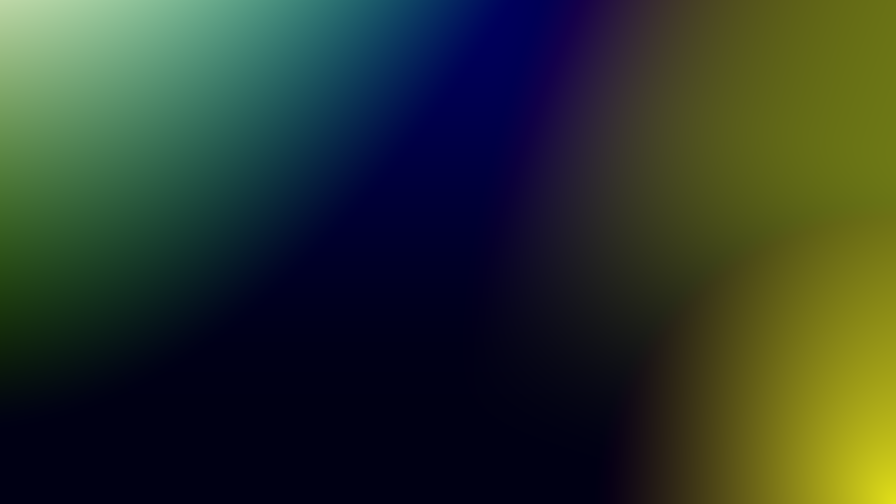
This background is drawn by a WebGL 1 fragment shader. Its source:

```glsl
precision highp float;
// Soft aurora backdrop: pale green light, deep blue band, olive haze and a yellow corner glow.

uniform vec2 u_resolution;

// The composition spans FRAME, measured in canvas heights.
const vec2 FRAME = vec2(1.7778, 1.0);
const vec3 NIGHT = vec3(0.0, 0.0, 0.08);

// Green light, above a parabolic edge: constant, linear and square terms
const vec3 GREEN_EDGE = vec3(0.14, 0.10, 0.72);
const float GREEN_GAIN = 1.05;
const float GREEN_TOE = 0.06;
const float GREEN_BLUE = 0.40;
const float MOSS_DEPTH = 0.66;
const float MOSS_FALLOFF = 5.0;

// Blue band
const float BLUE_GAIN = 0.29;
const float BLUE_CENTER = 0.95;
const float BLUE_WIDTH = 0.35;
const vec2 BLUE_RISE = vec2(0.20, 1.05);

// Olive haze
const vec2 OLIVE_GAIN = vec2(0.48, 0.54);
const vec2 OLIVE_EDGE = vec2(0.88, 0.19);
const float OLIVE_SPREAD = 0.35;
const float OLIVE_GREEN_LAG = 0.08;
const float OLIVE_TOE = 0.02;
const vec2 OLIVE_RISE = vec2(0.05, 0.85);
const float OLIVE_TILT = 0.25;
const float OLIVE_PIVOT = 1.2;

// Yellow glow; red reaches slightly farther than green
const vec2 GLOW_CENTER = vec2(1.7778, 0.0);
const vec2 GLOW_GAIN = vec2(0.87, 0.86);
const vec2 GLOW_RADIUS = vec2(0.60, 0.57);
const float GLOW_POWER = 1.15;

// Positive ramp that leaves zero gently.
float softRamp(float x, float toe) {
  x = max(x, 0.0);
  return x * x / (x + toe);
}

vec3 greenLight(vec2 p) {
  float edge = dot(GREEN_EDGE, vec3(1.0, p.x, p.x * p.x));
  float green = GREEN_GAIN * softRamp(p.y - edge, GREEN_TOE);
  float warmth = max(0.34 + 0.64 * green - 0.36 * p.x, 0.0);
  // Moss tint absorbs blue down the left side.
  float moss = MOSS_DEPTH * (1.0 - p.y) * exp(-MOSS_FALLOFF * p.x);
  return green * vec3(warmth, 1.0, GREEN_BLUE * green - moss);
}

vec3 blueBand(vec2 p) {
  float offset = max(p.x - BLUE_CENTER, 0.0) / BLUE_WIDTH;
  float rise = smoothstep(BLUE_RISE.x, BLUE_RISE.y, p.y);
  return vec3(0.0, 0.0, BLUE_GAIN * rise * exp(-offset * offset));
}

vec3 oliveHaze(vec2 p) {
  float inside = p.x - OLIVE_EDGE.x - OLIVE_EDGE.y * p.y * p.y;
  vec2 depth = vec2(softRamp(inside, OLIVE_TOE),
                    softRamp(inside - OLIVE_GREEN_LAG * p.y, OLIVE_TOE));
  float height = p.y + OLIVE_TILT * (p.x - OLIVE_PIVOT);
  float fade = smoothstep(OLIVE_RISE.x, OLIVE_RISE.y, height);
  return vec3(OLIVE_GAIN * (1.0 - exp(-depth / OLIVE_SPREAD)) * fade, 0.0);
}

vec3 yellowGlow(vec2 p) {
  vec2 falloff = max(1.0 - distance(p, GLOW_CENTER) / GLOW_RADIUS, 0.0);
  return vec3(GLOW_GAIN * pow(falloff, vec2(GLOW_POWER)), 0.02 * falloff.x);
}

void main() {
  vec2 p = gl_FragCoord.xy / u_resolution * FRAME;
  vec3 color = NIGHT + greenLight(p) + blueBand(p) + oliveHaze(p) + yellowGlow(p);
  gl_FragColor = vec4(clamp(color, 0.0, 1.0), 1.0);
}
```
